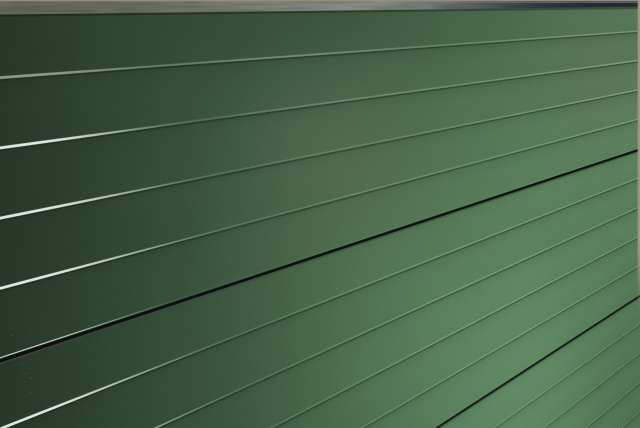
A Shadertoy shader for this texture:

```glsl
// Green enamelled metal panels in perspective, with glinting joints and a grey top rail.

float hash(vec2 p) {
    vec3 q = fract(vec3(p.xyx) * 0.1031);
    q += dot(q, q.yzx + 33.33);
    return fract((q.x + q.y) * q.z);
}

float noise(vec2 p) {
    vec2 i = floor(p), f = fract(p);
    f = f * f * (3.0 - 2.0 * f);
    return mix(mix(hash(i), hash(i + vec2(1, 0)), f.x),
               mix(hash(i + vec2(0, 1)), hash(i + vec2(1, 1)), f.x), f.y);
}

// Soft coverage of the interval from lo to hi
float band(float d, float lo, float hi, float soft) {
    return smoothstep(lo - soft, lo + soft, d) * (1.0 - smoothstep(hi - soft, hi + soft, d));
}

// Soft round light, radius given per axis
float glow(vec2 p, vec2 centre, vec2 radius) {
    vec2 q = (p - centre) / radius;
    return exp(-dot(q, q));
}

// Painted sheet: dark on the left, lit on the right
vec3 enamel(vec2 p, float row, float across) {
    float light = 0.215 + 0.30 * p.x;
    light += 0.075 * glow(p, vec2(0.76, 0.88), vec2(0.30, 0.42));
    light += 0.025 * glow(p, vec2(0.52, 0.50), vec2(0.25, 0.40));
    light -= 0.05 * smoothstep(0.35, 0.0, p.y) * smoothstep(0.1, 0.6, p.x);
    light -= 0.13 * smoothstep(0.80, 1.05, p.x) * smoothstep(0.1, 1.0, p.y);
    light += 0.012 * (hash(vec2(row, 7.0)) - 0.5);
    light += 0.03 * (0.5 - abs(across - 0.45)) * smoothstep(0.5, 1.0, p.x);
    light += 0.008 * (noise(p * vec2(14, 9)) - 0.5);
    vec3 colour = light * vec3(0.70, 1.0, 0.725);

    // Dull warm reflections on the upper panels
    float warm = glow(p, vec2(0.53, 0.36), vec2(0.13, 0.20))
               + glow(p, vec2(0.97, 0.17), vec2(0.14, 0.16));
    return mix(colour, vec3(0.37, 0.42, 0.33), 0.38 * min(warm, 1.0));
}

void mainImage(out vec4 fragColor, in vec2 fragCoord) {
    vec2 p = fragCoord / iResolution.xy;
    p.y = 1.0 - p.y; // measured down from the top
    float soft = 0.8 / iResolution.y;

    // Panel coordinate: joints lie on whole numbers and converge to the right
    float pitch = mix(0.1641, 0.0684, p.x);
    float k = (p.y - mix(0.020, 0.006, p.x)) / pitch;
    float joint = max(round(k), 1.0);
    float d = (k - joint) * pitch;
    float seam = 1.0 - step(0.5, mod(joint, 5.0)); // every fifth joint is open
    vec3 colour = enamel(p, floor(k), fract(k));

    // Folded joints: pale lip above, shadow below
    float size = mix(1.0, 0.6, p.x);
    float lip = band(d, -0.0060 * size, -0.0010 * size, soft);
    float shade = band(d, -0.0010 * size, 0.0045 * size, soft);
    float faint = 1.0 - 0.5 * smoothstep(6.0, 12.0, joint);
    colour = mix(colour, colour * 1.22 + 0.02, lip * faint * (1.0 - 0.6 * seam));
    colour = mix(colour, colour * 0.72 + 0.02, shade * faint * (1.0 - seam));
    colour *= 1.0 - 0.12 * exp(-abs(d) / 0.008) * step(0.0, d);

    // Open seam with a grey lower edge
    float gap = band(d, -0.0015, 0.0065 * size, soft);
    float edge = band(d, 0.0065 * size, 0.0115 * size, soft);
    colour = mix(colour, vec3(0.26, 0.28, 0.24), seam * edge * 0.55 * faint);
    colour = mix(colour, vec3(0.03, 0.05, 0.04), seam * gap * mix(0.6, 0.95, faint));

    // White glints fading away from the left, each with its own reach
    float reach = 0.24 + 0.16 * hash(vec2(joint, 3.0)) - 0.12 * seam;
    float glint = 1.0 - smoothstep(0.0, reach, p.x - 0.06);
    float thick = mix(0.0034, 0.0012, max(seam, smoothstep(0.0, 0.4, p.x)));
    float core = band(d + 0.0025 + 0.002 * seam, -thick, thick, soft);
    float dimTop = joint < 1.5 ? 0.5 : 1.0;
    colour = mix(colour, vec3(0.86, 0.91, 0.87), core * glint * dimTop);
    float sheen = glow(p, vec2(0.46, 0.15), vec2(0.25, 0.10))
                + glow(p, vec2(0.97, 0.16), vec2(0.16, 0.14));
    colour = mix(colour, vec3(0.56, 0.62, 0.55), 0.6 * lip * min(sheen, 1.0) * (1.0 - seam));

    // Dust specks near the lower left, and fine grain
    vec2 cell = p * vec2(135, 90);
    vec2 id = floor(cell);
    float speck = step(0.975, hash(id)) * smoothstep(0.25, 0.08, length(fract(cell) - 0.5));
    colour += 0.09 * speck * glow(p, vec2(0.04, 0.88), vec2(0.13, 0.20));
    colour += 0.012 * (hash(floor(p * vec2(768, 512))) - 0.5);

    // Top rail: dull grey turning to a dark polished end
    float railEnd = mix(0.034, 0.016, p.x);
    float polished = smoothstep(0.55, 0.95, p.x);
    vec3 rail = mix(vec3(0.38, 0.39, 0.34), vec3(0.50, 0.52, 0.49), smoothstep(0.1, 0.6, p.x));
    rail = mix(rail, vec3(0.13, 0.16, 0.18), polished);
    rail += 0.22 * polished * band(p.y, 0.004, 0.007, soft);
    rail *= 0.92 + 0.16 * noise(vec2(p.x * 30.0, p.y * 200.0));
    colour *= 1.0 - 0.3 * band(p.y, railEnd, railEnd + 0.005, soft);
    colour = mix(rail, colour, smoothstep(-soft, soft, p.y - railEnd));
    colour = mix(vec3(0.58, 0.56, 0.49), colour, smoothstep(-soft, soft, p.y - 0.003));

    // Pale wall at the right edge
    float wall = smoothstep(-soft, soft, p.x - 0.9965) * (1.0 - smoothstep(0.55, 0.75, p.y));
    colour = mix(colour, vec3(0.62, 0.60, 0.53), wall);

    fragColor = vec4(clamp(colour, 0.0, 1.0), 1.0);
}
```
